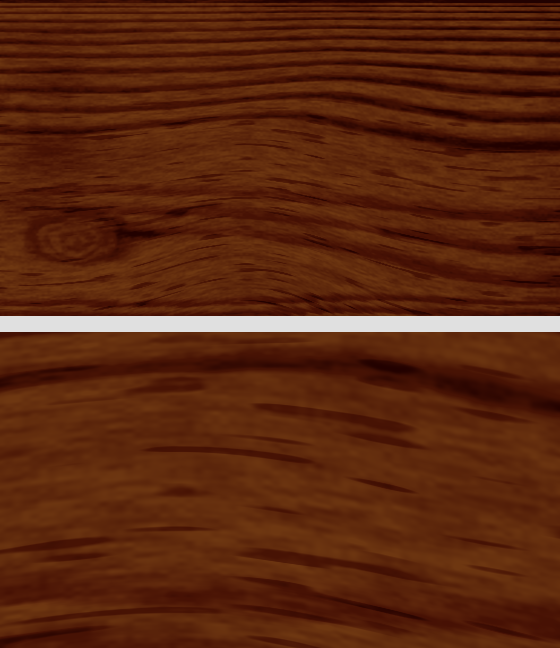
Top, the full canvas; bottom, a detail of the centre.
Reproduce this texture procedurally as a WebGL 1 fragment shader.

```glsl
precision highp float;
uniform vec2 u_resolution;

const vec3 DARK_WOOD = vec3(0.135, 0.005, 0.0);
const vec3 RED_WOOD = vec3(0.28, 0.074, 0.016);
const vec3 PALE_WOOD = vec3(0.43, 0.215, 0.067);

const float BASE_TONE = 0.84;
const float RING_START = 0.008;
const float RING_STEP = 0.011;
const float RING_GROWTH = 0.003;
const float LAST_RING = 10.0;
const float CRACK_DEPTH = 0.34;
const float FIBRE_DEPTH = 0.24;
const float CLOUD_DEPTH = 0.3;
const float STAIN_DEPTH = 0.55;
const vec2 KNOT_CENTRE = vec2(0.14, 0.757);
const vec2 KNOT_SIZE = vec2(0.095, 0.088);

float hash(vec2 cell) {
  vec3 q = fract(vec3(cell.xyx) * 0.1031);
  q += dot(q, q.yzx + 33.33);
  return fract((q.x + q.y) * q.z);
}

float noise(vec2 p) {
  vec2 i = floor(p);
  vec2 f = fract(p);
  f = f * f * (3.0 - 2.0 * f);
  return mix(mix(hash(i), hash(i + vec2(1.0, 0.0)), f.x),
             mix(hash(i + vec2(0.0, 1.0)), hash(i + vec2(1.0, 1.0)), f.x), f.y);
}

float fbm(vec2 p) {
  float sum = 0.0;
  float weight = 0.5;
  for (int i = 0; i < 4; i++) {
    sum += weight * noise(p);
    p = p * 2.03 + 17.3;
    weight *= 0.5;
  }
  return sum / 0.9375;
}

float blob(vec2 p, vec2 centre, vec2 size) {
  vec2 q = (p - centre) / size;
  return exp(-dot(q, q));
}

// Latewood line: soft on its upper side, crisp on its lower side
float latewood(float d, float rise, float fall) {
  return smoothstep(-rise, 0.0, d) * (1.0 - smoothstep(0.2 * fall, fall, d));
}

// Depth from the top edge, straightened along the bowed rings
float ringDepth(vec2 p) {
  float crest = mix(0.62, 0.44, smoothstep(0.2, 0.45, p.y));
  float u = (p.x - crest) / 0.21;
  float endDrop = mix(-0.06, 0.1, smoothstep(0.1, 0.42, p.y));
  float bow = -0.12 * exp(-u * u) + endDrop * smoothstep(crest, 1.0, p.x);
  float wobble = 0.012 * (noise(vec2(p.x * 7.0, p.y * 9.0)) - 0.5) * smoothstep(0.0, 0.2, p.y);
  return p.y / (1.0 + bow) + wobble;
}

// Narrow rings that widen with depth
float upperRings(float depth, float x) {
  float inside = RING_STEP * RING_STEP + 4.0 * RING_GROWTH * max(depth - RING_START, 0.0);
  float n = (sqrt(inside) - RING_STEP) / (2.0 * RING_GROWTH);
  float d = fract(n + 0.5) - 0.5;
  float broad = smoothstep(0.5, 0.85, x) * step(LAST_RING - 0.5, n);
  float line = latewood(d, mix(0.42, 0.5, broad), mix(0.2, 0.36, broad));
  float strength = mix(0.48, 0.72, smoothstep(0.3, 1.0, x));
  return line * strength * step(n, LAST_RING + 0.5);
}

// Wide red veins falling to the right, and two along the bottom
float lowerVeins(vec2 p, float wobble) {
  float sum = 0.0;
  for (int i = 0; i < 3; i++) {
    float k = float(i);
    float centre = 0.608 + 0.062 * k + (0.085 + 0.043 * k) * smoothstep(0.35, 1.0, p.x);
    float line = latewood(p.y - centre - wobble, 0.03 + 0.02 * p.x, 0.018);
    float start = smoothstep(0.1 * k - 0.1, 0.12 * k + 0.15, p.x);
    sum += line * start * mix(0.27, 0.46, smoothstep(0.5, 1.0, p.x));
  }
  for (int i = 0; i < 2; i++) {
    float centre = 0.954 + 0.036 * float(i) + 0.01 * sin(p.x * 7.5);
    sum += 0.38 * latewood(p.y - centre - wobble, 0.022, 0.012);
  }
  return sum;
}

void main() {
  vec2 uv = gl_FragCoord.xy / u_resolution;
  vec2 p = vec2(uv.x, 1.0 - uv.y);
  float aspect = u_resolution.x / u_resolution.y;
  float depth = ringDepth(p);

  // Grain coordinates bend around the knot
  vec2 knot = (p - KNOT_CENTRE) / KNOT_SIZE;
  float swell = exp(-0.5 * dot(knot, knot));
  vec2 grain = vec2(p.x * aspect, depth - 0.035 * knot.y * swell);
  float streak = fbm(grain * vec2(3.0, 38.0));
  float ragged = fbm(grain * vec2(9.0, 90.0)) - 0.5;

  // Rings and veins, with torn edges
  float rings = upperRings(depth + 0.006 * ragged * smoothstep(0.05, 0.3, depth), p.x);
  float veins = lowerVeins(p, 0.016 * ragged + 0.012 * (noise(p * 6.0) - 0.5));
  float tone = BASE_TONE - rings - veins;

  // Clouding, fibres and short cracks
  tone += CLOUD_DEPTH * (fbm(grain * vec2(2.0, 9.0) + 4.0) - 0.5);
  tone += 0.22 * (streak - 0.5);
  tone += FIBRE_DEPTH * (noise(grain * vec2(28.0, 150.0)) - 0.5);
  tone += 0.12 * (noise(grain * vec2(110.0, 190.0)) - 0.5);
  float crack = 1.0 - smoothstep(0.1, 0.27, noise(grain * vec2(9.0, 105.0) + 31.0));
  tone -= CRACK_DEPTH * crack * smoothstep(0.15, 0.45, p.y);

  // Stains near the left side and shade at the borders
  float stain = blob(p, vec2(0.09, 0.48), vec2(0.08, 0.08));
  stain += 0.6 * blob(p, vec2(0.11, 0.25), vec2(0.06, 0.06));
  stain += 0.5 * blob(p, vec2(0.06, 0.65), vec2(0.09, 0.035));
  tone -= STAIN_DEPTH * stain * (0.2 + streak);
  tone -= 0.15 * smoothstep(0.03, 0.0, p.y) + 0.1 * smoothstep(0.9, 1.0, p.x);

  // Knot with a dark rim and a tapering tail
  float r = length(knot) + 0.5 * (fbm(p * vec2(22.0, 16.0)) - 0.5);
  float rim = exp(-pow((r - 0.9) / 0.16, 2.0));
  float core = 1.0 - smoothstep(0.6, 1.0, r);
  tone -= rim * (0.24 + 0.16 * abs(knot.x)) + core * (0.13 + 0.08 * sin(r * 24.0));
  tone -= 0.65 * blob(p, vec2(0.255, 0.742 + 0.02 * ragged), vec2(0.045, 0.012));

  tone = clamp(tone, 0.0, 1.0);
  vec3 color = mix(DARK_WOOD, RED_WOOD, smoothstep(0.0, 0.5, tone));
  color = mix(color, PALE_WOOD, clamp(tone * 2.0 - 1.0, 0.0, 1.0));
  color.g *= 1.0 - 0.25 * clamp(veins, 0.0, 1.0);
  gl_FragColor = vec4(color, 1.0);
}
```
